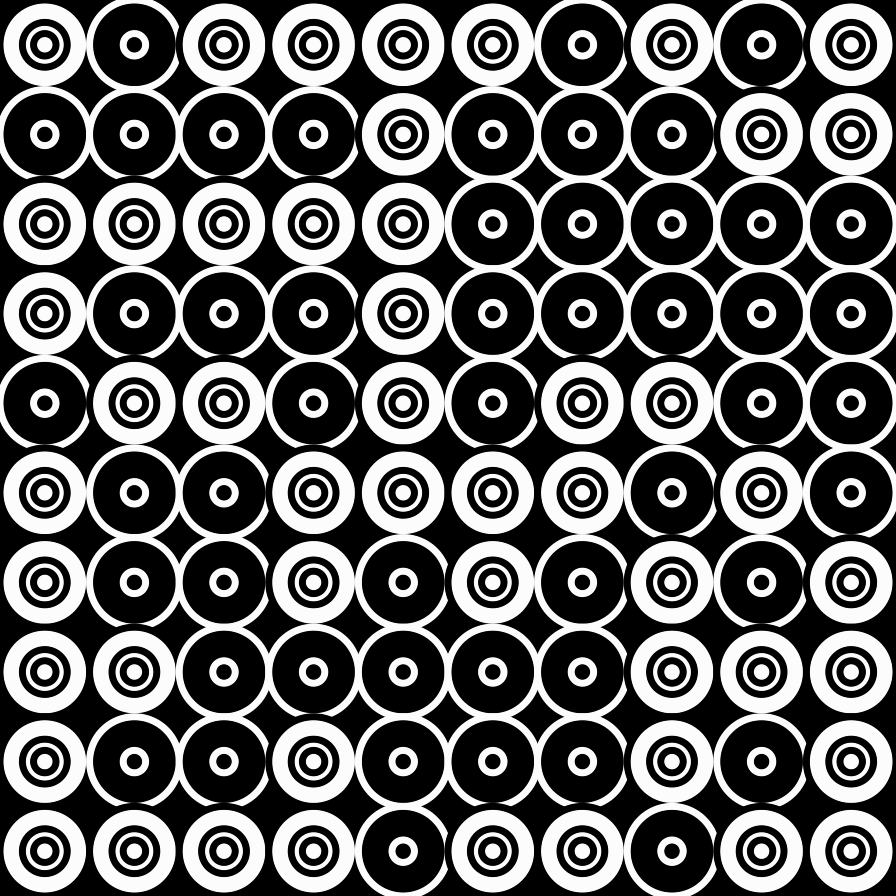
A three.js fragment shader for this pattern:

```glsl
// Ten by ten grid of overlapping concentric discs, randomly black or inverted to white.
varying vec2 vUv;

const float GRID = 10.0;

float hash(vec2 cell) {
  return fract(sin(dot(cell, vec2(127.1, 311.7))) * 43758.55);
}

// Coverage of a disc of the given radius, with an edge one pixel soft
float disc(float dist, float radius, float pixel) {
  return 1.0 - smoothstep(radius - 0.6 * pixel, radius + 0.6 * pixel, dist);
}

// Filled circle with an outline centred on its radius
float outlined(float under, float dist, float radius, float fill, float line, float pixel) {
  float halfLine = 0.039;
  float shade = mix(under, line, disc(dist, radius + halfLine, pixel));
  return mix(shade, fill, disc(dist, radius - halfLine, pixel));
}

void main() {
  vec2 p = vUv * GRID;
  float pixel = fwidth(p.x);
  vec2 home = floor(p);
  float shade = 0.0;

  // Paint neighbours from top to bottom and left to right, so later discs overlap
  for (int row = 0; row < 3; row++) {
    for (int col = 0; col < 3; col++) {
      vec2 cell = home + vec2(float(col) - 1.0, 1.0 - float(row));
      if (any(lessThan(cell, vec2(0.0))) || any(greaterThanEqual(cell, vec2(GRID)))) continue;

      float dist = length(p - cell - 0.5);
      float fill = step(hash(cell), 0.44);
      float line = 1.0 - fill;

      // Outer disc, middle disc with a black line, inner disc
      shade = outlined(shade, dist, 0.5, fill, line, pixel);
      shade = outlined(shade, dist, 0.25, fill, 0.0, pixel);
      shade = outlined(shade, dist, 0.125, fill, line, pixel);
    }
  }

  gl_FragColor = vec4(vec3(0.99 * shade), 1.0);
}
```
